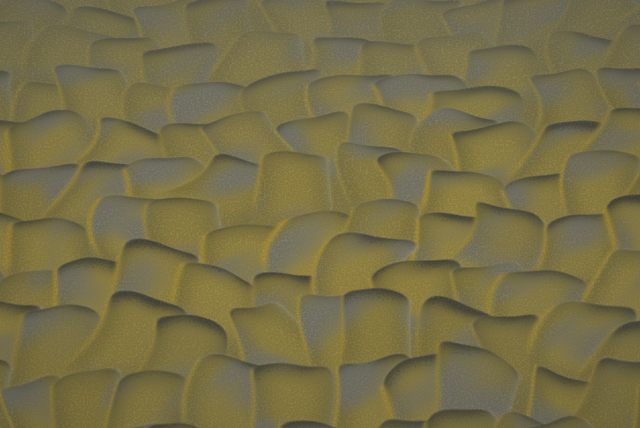
Give the GLSL for this texture, as a WebGL 1 fragment shader.

```glsl
precision highp float;
// Overlapping ochre scales with sprayed charcoal caps, slate mist and yellow rims.
// Jittered curved tiles are painted row by row, far to near; layered sines
// place the mist and fine cellular noise breaks it into sprayed grain.
uniform vec2 u_resolution;

vec4 hash4(vec2 p) {
  vec4 h = fract(p.xyxy * vec4(0.1031, 0.1030, 0.0973, 0.1099));
  h += dot(h, h.wzxy + 33.33);
  return fract((h.xxyz + h.yzzw) * h.zywx);
}

// Distance to the nearest scattered point, centred near zero.
float sprayGrain(vec2 p) {
  vec2 cell = floor(p);
  float nearest = 2.0;
  for (int j = -1; j <= 1; j++) {
    for (int i = -1; i <= 1; i++) {
      vec2 c = cell + vec2(float(i), float(j));
      nearest = min(nearest, length(c + hash4(c).xy - p));
    }
  }
  return nearest - 0.45;
}

// Soft clouds from layered sines, 0 to 1.
float mist(vec2 p) {
  float a = sin(p.x * 1.7 + 1.6 * sin(p.y * 1.3));
  float b = sin(p.y * 2.1 + 1.4 * sin(p.x * 1.1 + 2.0));
  float c = sin(p.x * 3.7 - p.y * 2.9 + a);
  return 0.5 + 0.2 * a + 0.2 * b + 0.1 * c;
}

float softMin(float a, float b, float k) {
  float h = max(k - abs(a - b), 0.0) / k;
  return min(a, b) - 0.25 * h * h * k;
}

vec3 paintScale(vec3 under, vec2 q, vec2 id, float grain, float blur) {
  vec4 r = hash4(id + 11.0);
  vec4 s = hash4(id + 57.0);
  vec2 d = q - id - 0.5 - (r.xy - 0.5) * vec2(0.6, 0.5);
  d.x -= 0.5 * mod(id.y, 2.0);
  float turn = (r.z - 0.5) * 0.75;
  d = mat2(cos(turn), -sin(turn), sin(turn), cos(turn)) * d;

  // Signed distances to the three visible sides, positive inside.
  float bend = (s.x - 0.5) * 0.7;
  float left = d.x + 0.5 + 0.2 * s.y + (r.w - 0.6) * 0.4 * d.y + bend * d.y * d.y;
  float right = 0.5 + 0.25 * s.z - d.x + (s.w - 0.6) * 0.5 * d.y - bend * d.y * d.y;
  float top = 0.45 + 0.2 * r.w - d.y - 0.35 * s.z * d.x * d.x
            + 0.03 * sin(d.x * 6.0 + r.x * 6.3);
  float edge = softMin(softMin(left, right, 0.2), top, 0.22);
  float foot = smoothstep(-1.0, -0.5, d.y);
  float cover = smoothstep(-blur, blur, edge) * foot;

  // Body: ochre, slate mist, then charcoal sprayed under the top edge.
  float cloud = mist(q * 1.5 + r.xy * 20.0);
  vec3 body = mix(vec3(0.45, 0.41, 0.22), vec3(0.55, 0.49, 0.24),
                  smoothstep(0.0, 0.45, edge) * (0.5 + 0.5 * s.y));
  float slate = smoothstep(0.42, 0.92, cloud + 0.25 * (r.w - 0.5) + grain * 0.35);
  body = mix(body, vec3(0.42, 0.42, 0.39), slate * 0.9);
  float shade = exp(-max(top, 0.0) * 5.0) * (0.45 + 0.6 * s.w)
              + 0.45 * s.x * exp(-max(edge, 0.0) * 6.0);
  shade *= 0.45 + 0.9 * mist(q * 1.9 + s.zw * 20.0);
  body = mix(body, vec3(0.22, 0.22, 0.20),
             0.85 * smoothstep(0.2, 0.95, shade + grain * 0.45));
  vec3 col = mix(under, body, cover);

  // Broad yellow rim on the left, thin pale crease on the right.
  float span = smoothstep(-0.02, 0.12, top) * smoothstep(-0.85, -0.3, d.y);
  float rimWidth = 0.035 + 0.03 * s.z - 0.02 * d.y;
  float rim = exp(-pow(left / rimWidth, 2.0)) * span;
  col = mix(col, vec3(0.60, 0.51, 0.19), rim * (0.35 + 0.6 * s.y));
  float crease = exp(-abs(right) / (right > 0.0 ? 0.07 : 0.015)) * span;
  col = mix(col, vec3(0.56, 0.55, 0.46), crease * (0.1 + 0.5 * r.y));
  // Faint light along the crest.
  float crest = exp(-abs(edge + 0.02) / 0.018) * foot;
  return mix(col, vec3(0.54, 0.51, 0.35), crest * 0.3 * r.x);
}

void main() {
  vec2 p = gl_FragCoord.xy / u_resolution.y;
  float grain = sprayGrain(p * 210.0);

  // Rows crowd together toward the top; a slow sway loosens the grid.
  vec2 q = vec2(p.x * 6.6, p.y * (6.6 + 2.4 * p.y));
  q += 0.12 * vec2(sin(q.y * 1.9 + q.x * 0.6), sin(q.x * 1.5 + q.y * 0.5));
  float blur = 0.012 + 5.0 / u_resolution.y;
  vec2 cell = floor(q);

  vec3 col = vec3(0.46, 0.42, 0.24);
  for (int j = 0; j < 3; j++) {
    for (int i = -2; i <= 2; i++) {
      col = paintScale(col, q, cell + vec2(float(i), 1.0 - float(j)), grain, blur);
    }
  }

  // Grey haze in the distance, broad mist, grain and dim corners.
  float haze = 0.45 * smoothstep(0.55, 1.05, p.y) + 0.2 * mist(p * 3.0 + 4.0);
  col = mix(col, vec3(0.46, 0.455, 0.38), haze);
  col += grain * 0.07;
  vec2 offset = gl_FragCoord.xy / u_resolution - 0.5;
  col *= 1.06 - 0.36 * dot(offset, offset);
  gl_FragColor = vec4(col, 1.0);
}
```
